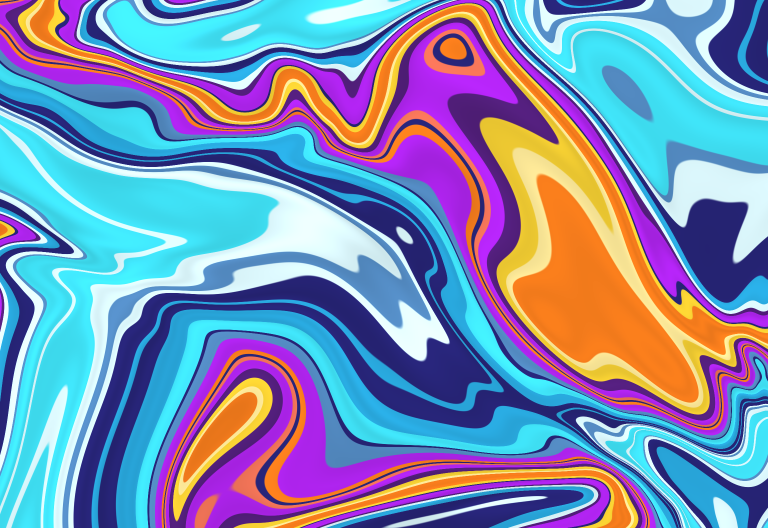
This background is drawn by a WebGL 1 fragment shader. Its source:

```glsl
precision highp float;
// Marbled liquid paint: gradient noise folds the plane, a smooth height field
// is read on the folded plane, and its contours are inked by a cyclic run of
// wide and hair-thin paint bands. Cool paint pools left, warm paint right.

#define FOLD_SIZE 1.4      // frequency of the largest folds
#define FOLD_REACH 0.60    // how far the largest folds drag the paint
#define FIELD_SIZE 1.2     // frequency of the height field
#define CYCLES 1.5         // paint cycles per unit of height
#define TILT 0.38          // drift of the cycle from left to right
#define START 0.14         // cycle position at the left edge
#define POOLING 0.08       // widening of the locally favoured paints
#define SOFTNESS 0.0008    // half width of a band edge, in cycles
#define SHEEN 0.16         // strength of tonal streaks inside the bands
#define SEED vec2(3.7, 8.2)

uniform vec2 u_resolution;

const float TAU = 6.28318;
const vec3 CYAN   = vec3(0.25, 0.89, 0.97);
const vec3 FOAM   = vec3(0.87, 0.98, 1.00);
const vec3 AZURE  = vec3(0.16, 0.66, 0.87);
const vec3 STEEL  = vec3(0.33, 0.55, 0.77);
const vec3 NAVY   = vec3(0.15, 0.14, 0.46);
const vec3 PLUM   = vec3(0.32, 0.12, 0.48);
const vec3 VIOLET = vec3(0.69, 0.14, 0.94);
const vec3 ORANGE = vec3(0.97, 0.49, 0.11);
const vec3 CORAL  = vec3(0.94, 0.45, 0.34);
const vec3 YELLOW = vec3(0.97, 0.82, 0.20);
const vec3 CREAM  = vec3(1.00, 0.92, 0.60);

vec2 cornerGradient(vec2 cell) {
  float angle = TAU * fract(sin(dot(cell, vec2(127.1, 311.7))) * 43758.5);
  return vec2(cos(angle), sin(angle));
}

float gradientNoise(vec2 p) {
  vec2 cell = floor(p), f = p - cell;
  vec2 fade = f * f * f * (f * (f * 6.0 - 15.0) + 10.0);
  vec2 e = vec2(1.0, 0.0);
  float a = dot(cornerGradient(cell), f);
  float b = dot(cornerGradient(cell + e.xy), f - e.xy);
  float c = dot(cornerGradient(cell + e.yx), f - e.yx);
  float d = dot(cornerGradient(cell + e.xx), f - e.xx);
  return mix(mix(a, b, fade.x), mix(c, d, fade.x), fade.y);
}

// Drag the plane through ever smaller folds
vec2 foldPlane(vec2 p) {
  float size = FOLD_SIZE, reach = FOLD_REACH;
  vec2 shift = SEED;
  for (int i = 0; i < 3; i++) {
    p += reach * vec2(gradientNoise(p * size + shift),
                      gradientNoise(p * size + shift.yx + 17.3));
    size *= 1.75;
    reach *= 0.52;
    shift += vec2(5.3, 2.9);
  }
  return p;
}

// Cover everything past the edge with a paint, then move the edge on
void lay(inout vec3 ink, inout float edge, float s, vec3 paint, float width) {
  ink = mix(ink, paint, smoothstep(edge - SOFTNESS, edge + SOFTNESS, s));
  edge += width;
}

// One full cycle of paints, cyan at both ends; the widths add up to one
vec3 paintCycle(float s) {
  vec3 ink = CYAN;
  float edge = 0.075;
  // cool pool
  lay(ink, edge, s, FOAM, 0.012);
  lay(ink, edge, s, CYAN, 0.050);
  lay(ink, edge, s, FOAM, 0.035);
  lay(ink, edge, s, STEEL, 0.020);
  lay(ink, edge, s, FOAM, 0.015);
  lay(ink, edge, s, NAVY, 0.040);
  lay(ink, edge, s, AZURE, 0.012);
  lay(ink, edge, s, NAVY, 0.035);
  lay(ink, edge, s, AZURE, 0.070);
  lay(ink, edge, s, CYAN, 0.065);
  lay(ink, edge, s, NAVY, 0.012);
  lay(ink, edge, s, STEEL, 0.040);
  // violet ribbons with thin warm lines
  lay(ink, edge, s, VIOLET, 0.055);
  lay(ink, edge, s, ORANGE, 0.018);
  lay(ink, edge, s, NAVY, 0.010);
  lay(ink, edge, s, CORAL, 0.014);
  lay(ink, edge, s, VIOLET, 0.030);
  lay(ink, edge, s, PLUM, 0.030);
  // warm pool
  lay(ink, edge, s, YELLOW, 0.025);
  lay(ink, edge, s, CREAM, 0.014);
  lay(ink, edge, s, ORANGE, 0.060);
  lay(ink, edge, s, YELLOW, 0.022);
  lay(ink, edge, s, NAVY, 0.010);
  // back to the cool pool
  lay(ink, edge, s, VIOLET, 0.055);
  lay(ink, edge, s, PLUM, 0.015);
  lay(ink, edge, s, FOAM, 0.022);
  lay(ink, edge, s, AZURE, 0.040);
  lay(ink, edge, s, NAVY, 0.047);
  lay(ink, edge, s, FOAM, 0.030);
  lay(ink, edge, s, STEEL, 0.012);
  lay(ink, edge, s, CYAN, 0.010);
  return ink;
}

vec3 marble(vec2 p) {
  vec2 folded = foldPlane(p);
  float height = START + TILT * p.x + CYCLES * gradientNoise(folded * FIELD_SIZE + SEED);
  float warmSide = 2.0 * smoothstep(0.5, 1.1, p.x) - 1.0;
  float s = height - POOLING * warmSide * sin(TAU * (height - 0.7));
  float streak = gradientNoise(vec2(height * 22.0, folded.x * 2.5 + folded.y));
  return paintCycle(fract(s)) * (1.0 + SHEEN * streak);
}

void main() {
  // Average a 3 by 3 grid of samples to smooth the thin lines
  vec3 sum = vec3(0.0);
  for (int k = 0; k < 9; k++) {
    vec2 offset = vec2(mod(float(k), 3.0), floor(float(k) / 3.0)) / 3.0 - 1.0 / 3.0;
    sum += marble((gl_FragCoord.xy + offset) / u_resolution.y);
  }
  gl_FragColor = vec4(clamp(sum / 9.0, 0.0, 1.0), 1.0);
}
```
